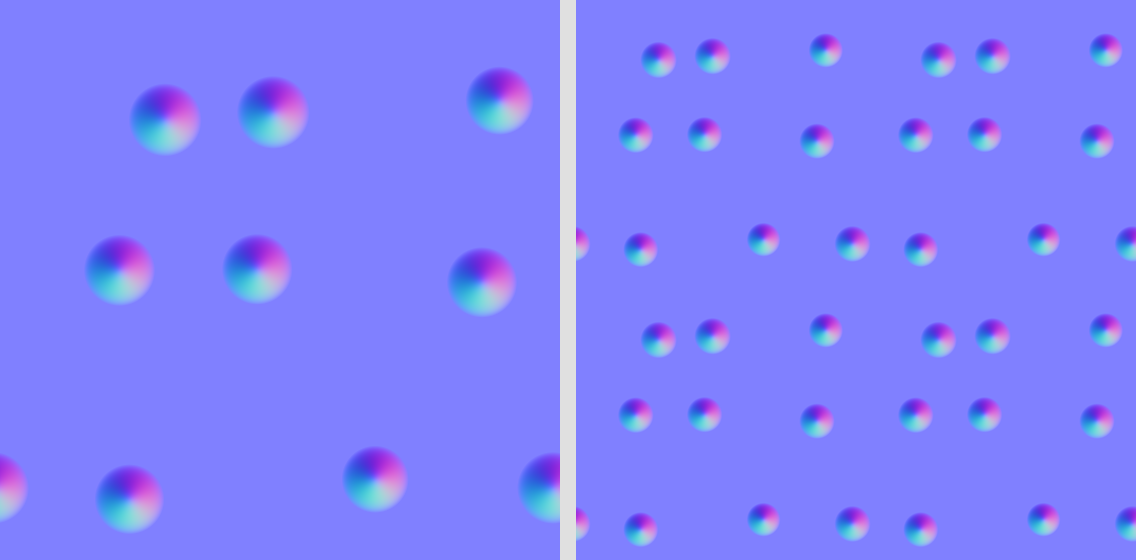
Left: one tile. Right: repeated 2 by 2.
This texture map is drawn by a WebGL 1 fragment shader. Its source:

```glsl
precision highp float;
uniform vec2 u_resolution;

#define GRID 3.0          // bumps per side
#define BUMP_COUNT 9      // GRID * GRID
#define JITTER 0.6        // scatter inside a cell, in cells
#define RADIUS_MIN 0.052
#define RADIUS_MAX 0.066
#define BUMP_HEIGHT 0.042
#define SEED 4.0

vec3 hash3(float n) {
  vec3 p = fract((n + SEED) * vec3(0.1031, 0.1130, 0.0973));
  p += dot(p, p.yzx + 33.33);
  return fract((p.xxy + p.yzz) * p.zyx);
}

// Centre of a bump: jittered grid whose rows slide sideways
vec2 bumpCentre(float index, vec2 random) {
  float row = floor(index / GRID);
  float column = index - row * GRID;
  float rowShift = hash3(row + 57.0).x;
  vec2 cell = vec2(column + rowShift, row) + 0.5;
  return (cell + JITTER * (random - 0.5)) / GRID;
}

// Downhill slope of a round bump with a smoothstep profile
vec2 bumpSlope(vec2 offset, float radius) {
  float d = min(length(offset) / radius, 1.0);
  float steepness = 6.0 * d * (1.0 - d) * BUMP_HEIGHT / radius;
  return steepness * offset / max(length(offset), 1e-5);
}

void main() {
  vec2 uv = gl_FragCoord.xy / u_resolution;

  // Sum the slopes, measuring offsets around the wrapped tile
  vec2 slope = vec2(0.0);
  for (int i = 0; i < BUMP_COUNT; i++) {
    float index = float(i);
    vec3 random = hash3(index * 7.0 + 1.0);
    vec2 offset = fract(uv - bumpCentre(index, random.xy) + 0.5) - 0.5;
    float radius = mix(RADIUS_MIN, RADIUS_MAX, sqrt(random.z));
    slope += bumpSlope(offset, radius);
  }

  // Encode the normal with green pointing down
  vec3 normal = normalize(vec3(slope.x, -slope.y, 1.0));
  gl_FragColor = vec4(normal * 0.5 + 0.5, 1.0);
}
```
